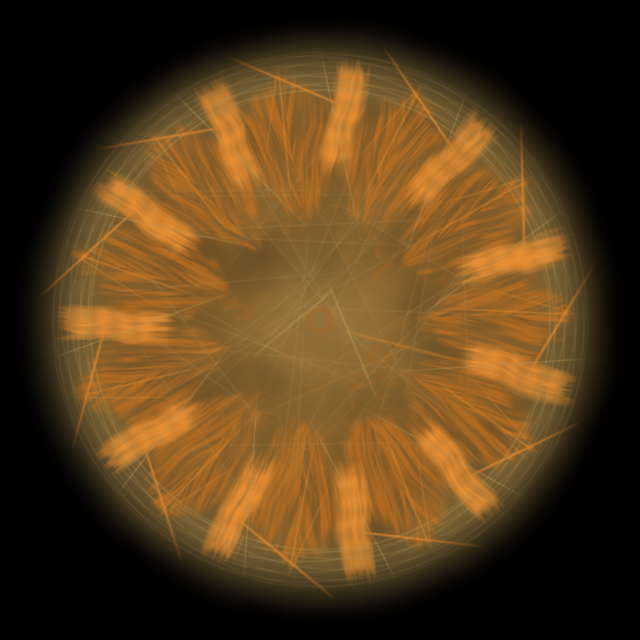
Write a three.js fragment shader that draws this background.

```glsl
// Glowing amber disc of eleven feathered plumes, folded veils and fine crossing lines.
varying vec2 vUv;

const float ARMS = 11.0;
const float SECTOR = 6.283185 / ARMS;
const float PLUME_ANGLE = 0.311;

const vec3 NIGHT = vec3(0.008, 0.005, 0.004);
const vec3 OLIVE = vec3(0.43, 0.35, 0.19);
const vec3 BRONZE = vec3(0.46, 0.335, 0.155);
const vec3 SAND = vec3(0.60, 0.46, 0.24);
const vec3 COPPER = vec3(0.66, 0.39, 0.12);
const vec3 FLAME = vec3(0.93, 0.57, 0.20);
const vec3 PALE = vec3(0.70, 0.58, 0.34);

float hash(vec2 p) {
  vec3 q = fract(p.xyx * 0.1031);
  q += dot(q, q.yzx + 33.33);
  return fract((q.x + q.y) * q.z);
}

float noise(vec2 p) {
  vec2 i = floor(p), f = fract(p);
  f = f * f * (3.0 - 2.0 * f);
  return mix(mix(hash(i), hash(i + vec2(1.0, 0.0)), f.x),
             mix(hash(i + vec2(0.0, 1.0)), hash(i + 1.0), f.x), f.y);
}

float fbm(vec2 p) {
  float sum = 0.0, amp = 0.5;
  for (int i = 0; i < 4; i++) {
    sum += amp * noise(p);
    p = mat2(1.6, 1.2, -1.2, 1.6) * p + 7.3;
    amp *= 0.5;
  }
  return sum;
}

vec2 polar(float r, float a) { return r * vec2(cos(a), sin(a)); }

vec2 turn(vec2 p, float a) {
  float c = cos(a), s = sin(a);
  return vec2(c * p.x + s * p.y, c * p.y - s * p.x);
}

// Nearest arm's frame: x outward, y counterclockwise, z is the arm index
vec3 foldArm(vec2 p, float start) {
  float id = mod(floor((atan(p.y, p.x) - start) / SECTOR + 0.5), ARMS);
  return vec3(turn(p, start + id * SECTOR), id);
}

float thin(float d, float width) { return exp(-d * d / (width * width)); }

// Line from a to b that dims toward b
float ray(vec2 p, vec2 a, vec2 b, float width) {
  vec2 ab = b - a;
  float h = clamp(dot(p - a, ab) / dot(ab, ab), 0.0, 1.0);
  float ends = smoothstep(0.0, 0.12, h) * smoothstep(1.0, 0.6, h);
  return thin(length(p - a - ab * h), width) * ends;
}

// Long silky fibres along x
float fibres(vec2 q, float seed) {
  q.y += 0.012 * (noise(q * 18.0 + seed * 9.1) - 0.5);
  return 0.6 * noise(q * vec2(16.0, 150.0) + seed * 17.0)
       + 0.4 * noise(q * vec2(30.0, 330.0) + seed * 31.0);
}

// Broad leaf of slanted strands between two plumes
float fan(vec3 arm) {
  float t = (arm.x - 0.275) / 0.125;
  float ragged = 0.03 * (noise(arm.xy * 45.0 + arm.z * 5.0) - 0.5);
  float halfWidth = 0.078 * (1.0 - t * t) + ragged;
  float strands = fibres(turn(arm.xy, 0.25 * sign(arm.y)), arm.z + 2.0);
  float mask = smoothstep(-0.012, 0.025, halfWidth - abs(arm.y + 0.004));
  return mask * (0.2 + 1.1 * smoothstep(0.2, 0.85, strands));
}

// Bright banded brush stroke, staggered halfway along
float plume(vec3 arm) {
  float y = arm.y + mix(-0.004, 0.005, smoothstep(0.29, 0.34, arm.x));
  float strands = fibres(vec2(arm.x, y), arm.z + 20.0);
  float frayed = 0.035 * (strands - 0.5);
  float along = smoothstep(0.22, 0.265, arm.x + frayed) * smoothstep(0.412, 0.385, arm.x + frayed);
  float across = smoothstep(0.032, 0.014, abs(y) + frayed * 0.35);
  float bands = 0.5 + 0.5 * cos((arm.x - 7.0 * y * y) * 190.0 + arm.z);
  return along * across * (0.42 + 0.55 * strands + 0.14 * bands);
}

void main() {
  vec2 p = vUv - 0.5;
  float r = length(p);

  // Mottled disc
  float cloud = fbm(p * 11.0 + 4.0);
  vec3 color = mix(BRONZE, OLIVE, smoothstep(0.3, 0.4, r));
  color = mix(color, SAND, 0.75 * exp(-r * r / 0.011));
  color *= 0.84 + 0.36 * cloud;

  // Short curled copper strokes
  float curl = abs(fbm(p * 22.0 + 3.0 * cloud) - 0.47);
  float inner = smoothstep(0.04, 0.1, r) * smoothstep(0.36, 0.2, r);
  color = mix(color, COPPER, 0.4 * inner * thin(curl, 0.025) * smoothstep(0.35, 0.6, cloud));

  // Fans and plumes
  color = mix(color, COPPER * 1.08, min(0.72 * fan(foldArm(p, PLUME_ANGLE + 0.5 * SECTOR)), 0.9));
  color = mix(color, FLAME, min(plume(foldArm(p, PLUME_ANGLE)), 0.92));

  // Repeated rim chords, fan edges and offset circles
  float hot = 0.0, soft = 0.0;
  for (float i = 0.0; i < ARMS; i++) {
    vec2 q = turn(p, PLUME_ANGLE + i * SECTOR);
    vec2 tip = polar(0.405, 0.28);
    hot += ray(q, polar(0.445, -0.094), polar(0.325, -0.72), 0.0022);
    hot += 0.6 * ray(q, tip, polar(0.165, 0.38), 0.0018);
    hot += 0.4 * ray(q, tip, polar(0.24, 0.5), 0.0016);
    soft += 0.6 * ray(q, polar(0.43, 0.12), polar(0.12, -0.5), 0.0014);
    soft += 0.3 * thin(length(q - polar(0.03, 0.2)) - 0.388, 0.0016);
  }

  // Scattered folded veils: a sharp edge with a wash on one side
  for (float i = 0.0; i < 38.0; i++) {
    float angle = 6.283185 * hash(vec2(i, 3.7));
    float offset = 0.26 * pow(hash(vec2(i, 8.1)), 1.6) + 0.012;
    vec2 q = turn(p, angle);
    float d = q.x - offset;
    float reach = smoothstep(0.3, 0.05, abs(q.y - 0.36 * (hash(vec2(i, 5.3)) - 0.5)));
    float wash = smoothstep(-0.001, 0.001, d) * exp(-max(d, 0.0) / 0.025);
    soft += reach * (0.2 * thin(d, 0.0014) + 0.065 * wash);
  }

  // Long creases around the centre
  soft += 0.7 * ray(p, vec2(0.012, 0.06), vec2(0.10, -0.15), 0.002);
  soft += 0.7 * ray(p, vec2(0.025, 0.05), vec2(-0.12, -0.07), 0.002);
  hot += 0.5 * ray(p, vec2(0.03, -0.015), vec2(0.30, -0.085), 0.0025);

  color = mix(color, PALE, min(0.62 * soft, 0.7));
  color = mix(color, FLAME * 0.92, min(0.75 * hot, 0.85));

  // Small core with a copper ring
  color = mix(color, SAND * 0.96, 0.7 * smoothstep(0.018, 0.015, r));
  color = mix(color, COPPER, 0.55 * thin(r - 0.0175, 0.0022));

  // Hazy fall into darkness
  float haze = smoothstep(0.478, 0.37, r + 0.018 * (cloud - 0.45));
  gl_FragColor = vec4(mix(NIGHT, color, haze), 1.0);
}
```
